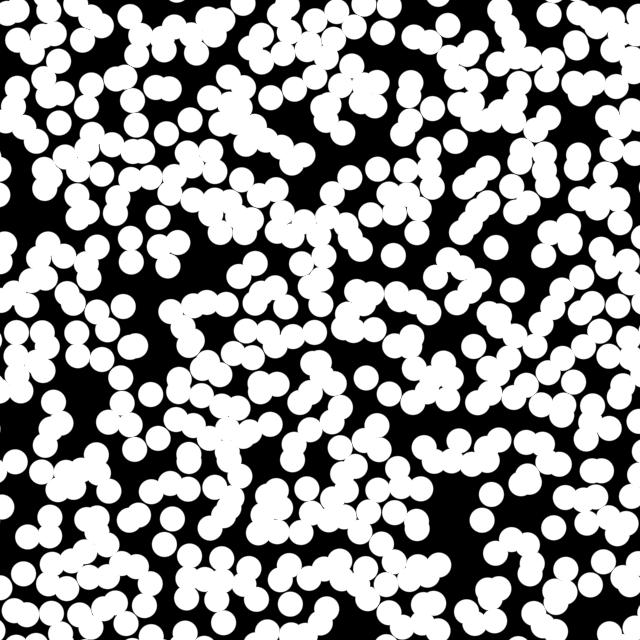
Give the GLSL for this pattern, as a three.js fragment shader.

```glsl
// Equal white discs scattered at random over black, touching and overlapping.
varying vec2 vUv;

const vec3 GROUND_COLOR = vec3(0.0);
const vec3 DISC_COLOR = vec3(1.0);
const float CELLS = 28.0;         // scatter cells across the canvas
const float DISC_RADIUS = 0.0196; // in canvas units
const float EDGE_SOFTNESS = 0.0014;
const float JITTER = 0.82;        // part of its cell a disc may wander over
const float PRESENCE = 0.72;      // chance that a cell holds a disc

// Three independent random values for a cell
vec3 hash3(vec2 cell) {
  vec3 p = fract(vec3(cell.xyx) * vec3(0.1031, 0.1030, 0.0973));
  p += dot(p, p.yxz + 33.33);
  return fract((p.xxy + p.yzz) * p.zyx);
}

// Signed distance to the nearest scattered disc, in canvas units
float scatteredDiscs(vec2 uv, float cells, float radius, float jitter, float presence) {
  vec2 p = uv * cells;
  float nearest = 2.0;
  for (int j = -1; j <= 1; j++) {
    float row = floor(p.y) + float(j);
    // Slide each row by its own amount so that no columns line up
    float slide = hash3(vec2(row + 71.0, 19.0)).x;
    float column = floor(p.x + slide);
    for (int i = -1; i <= 1; i++) {
      vec2 cell = vec2(column + float(i), row);
      vec3 random = hash3(cell + 137.0);
      vec2 center = cell + 0.5 + (random.xy - 0.5) * jitter;
      center.x -= slide;
      if (random.z < presence) nearest = min(nearest, distance(p, center));
    }
  }
  return nearest / cells - radius;
}

// Coverage of a shape with a smooth edge
float fill(float dist, float softness) {
  return 1.0 - smoothstep(-softness, softness, dist);
}

void main() {
  float dist = scatteredDiscs(vUv, CELLS, DISC_RADIUS, JITTER, PRESENCE);
  vec3 color = mix(GROUND_COLOR, DISC_COLOR, fill(dist, EDGE_SOFTNESS));
  gl_FragColor = vec4(color, 1.0);
}
```
